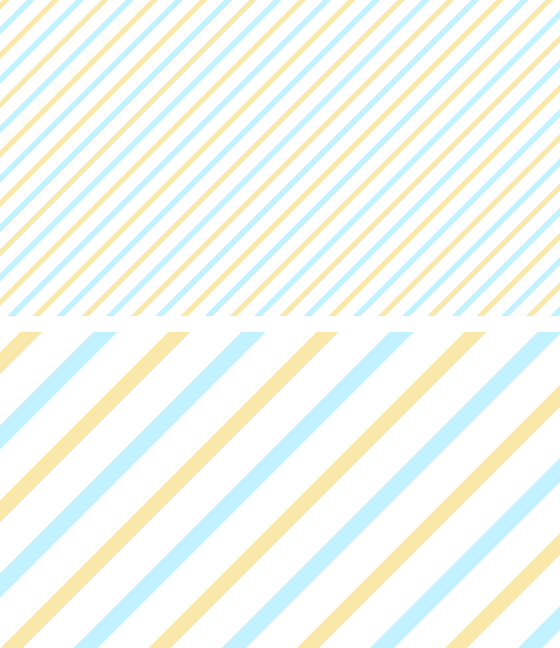
Top, the full canvas; bottom, a detail of the centre.
Write a WebGL 2 fragment shader that draws this pattern.

```glsl
#version 300 es
precision highp float;
// Thin diagonal stripes on white, alternating pale blue and soft yellow.

uniform vec2 u_resolution;
out vec4 fragColor;

// Coverage of a stripe repeating once per unit of t, with a soft edge
float stripe(float t, float center, float halfWidth, float edge) {
    float d = abs(fract(t - center + 0.5) - 0.5);
    return clamp(0.5 + (halfWidth - d) / edge, 0.0, 1.0);
}

void main() {
    // Canvas heights, so the stripes keep their 45 degree slope
    vec2 p = gl_FragCoord.xy / u_resolution.y;

    // 6.4 stripe pairs per canvas height
    float t = (p.x - p.y) * 6.4;
    float edge = 6.4 / u_resolution.y;

    // Layer both stripes, half a period apart
    vec3 color = vec3(1.0);
    color = mix(color, vec3(0.76, 0.95, 1.0), stripe(t, 0.2256, 0.0814, edge));
    color = mix(color, vec3(0.98, 0.91, 0.67), stripe(t, 0.7256, 0.074, edge));

    fragColor = vec4(color, 1.0);
}
```
